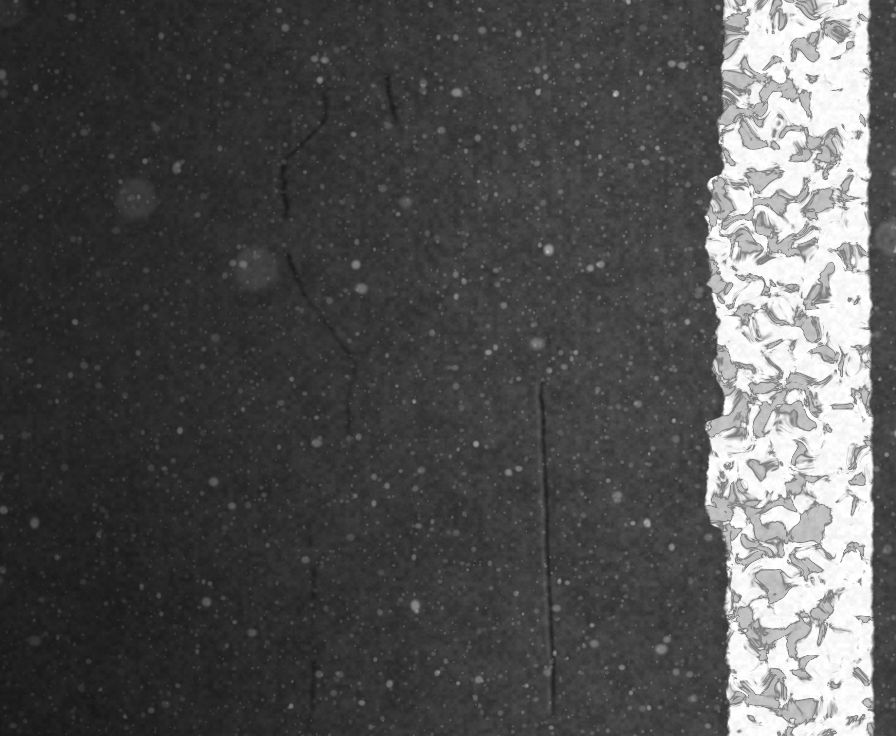
Reproduce this texture procedurally as a WebGL 2 fragment shader.

```glsl
#version 300 es
precision highp float;

uniform vec2 u_resolution;
out vec4 fragColor;

#define STRIPE_LEFT 0.981
#define STRIPE_RIGHT 1.181
#define ASPHALT_DARK 0.135
#define ASPHALT_RISE 0.125
#define GRAIN 0.115
#define PAINT_WHITE 0.98
#define PAINT_WORN 0.75
#define PAINT_SCALE 58.0
#define CRACK_DEPTH 0.085

float hash(vec2 p) {
    return fract(sin(dot(p, vec2(127.1, 311.7))) * 43758.55);
}

float noise(vec2 p) {
    vec2 i = floor(p), f = fract(p);
    f = f * f * (3.0 - 2.0 * f);
    return mix(mix(hash(i), hash(i + vec2(1, 0)), f.x),
               mix(hash(i + vec2(0, 1)), hash(i + vec2(1, 1)), f.x), f.y);
}

float fbm(vec2 p) {
    float sum = 0.0, amp = 0.5;
    for (int i = 0; i < 4; i++) {
        sum += amp * noise(p);
        p = p * 2.03 + 17.3;
        amp *= 0.5;
    }
    return sum / 0.9375;
}

// 1 between a and b, with soft ends
float band(float a, float b, float soft, float x) {
    return smoothstep(a - soft, a + soft, x) * (1.0 - smoothstep(b - soft, b + soft, x));
}

// Randomly placed stones, one candidate per grid cell
float stones(vec2 p, float scale, float density) {
    vec2 q = p * scale, cell = floor(q);
    float light = 0.0;
    for (int y = -1; y <= 1; y++)
    for (int x = -1; x <= 1; x++) {
        vec2 id = cell + vec2(x, y);
        vec2 d = q - id - vec2(hash(id + 3.1), hash(id + 8.7));
        d.x *= 0.8 + 0.5 * hash(id + 5.5);
        float radius = mix(0.22, 0.55, hash(id + 1.9));
        float shown = step(hash(id + 12.4), density) * (0.3 + 0.7 * hash(id + 21.3));
        light = max(light, shown * (1.0 - smoothstep(radius * 0.3, radius, length(d))));
    }
    return light;
}

float disc(vec2 p, vec2 center, float radius) {
    return 1.0 - smoothstep(radius * 0.65, radius * 1.15, length(p - center));
}

float line(float d, float width) {
    return exp(-d * d / (width * width));
}

float asphalt(vec2 p) {
    float t = 1.0 - p.y;
    float shade = ASPHALT_DARK + ASPHALT_RISE * smoothstep(0.0, 0.95, p.x);
    shade -= 0.02 * smoothstep(0.55, 1.0, t) * (1.0 - smoothstep(0.0, 0.7, p.x));
    shade += 0.012 * band(0.1, 0.65, 0.15, t);
    float contrast = 0.55 + 0.6 * smoothstep(0.0, 0.9, p.x);

    // Grain and stones
    shade += GRAIN * contrast * (fbm(p * 150.0) - 0.5);
    shade += 0.05 * contrast * (fbm(p * 24.0) - 0.5);
    shade += contrast * (0.13 * stones(p, 120.0, 0.22)
                       + 0.24 * stones(p + 4.3, 72.0, 0.09)
                       + 0.36 * stones(p + 9.6, 42.0, 0.03));

    // Pale round stains
    float stain = disc(p, vec2(0.186, 0.730), 0.030) + disc(p, vec2(0.348, 0.635), 0.032)
                + 1.6 * disc(p, vec2(1.214, 0.678), 0.026) + 0.6 * disc(p, vec2(0.012, 0.988), 0.026);
    shade += 0.065 * stain * (0.7 + 0.6 * fbm(p * 60.0));

    // Wandering cracks
    float wobble = 0.022 * (fbm(vec2(t * 22.0, 3.0)) - 0.5);
    float longX = 0.447 - 0.06 * smoothstep(0.15, 0.23, t)
                + 0.09 * smoothstep(0.33, 0.5, t) - 0.055 * smoothstep(0.6, 0.73, t);
    float longMask = band(0.13, 0.59, 0.02, t) * 0.6 + band(0.23, 0.37, 0.03, t) * 0.5
                   + band(0.72, 0.98, 0.03, t) * 0.5;
    float shortX = 0.514 + 0.029 * smoothstep(0.02, 0.2, t);
    float broken = smoothstep(0.2, 0.55, noise(vec2(t * 45.0, 7.0)));
    shade -= CRACK_DEPTH * broken * (longMask * line(p.x - longX - wobble, 0.0042)
           + band(0.03, 0.17, 0.015, t) * line(p.x - shortX - wobble * 0.6, 0.0042));

    // Straight groove with a lit side
    float groove = p.x - 0.734 - 0.016 * smoothstep(0.5, 0.98, t)
                 - 0.003 * (noise(vec2(t * 30.0, 1.0)) - 0.5);
    shade += band(0.52, 0.97, 0.012, t) * (0.055 * line(groove + 0.003, 0.003)
           - 0.09 * line(groove - 0.0035, 0.003));
    return max(shade, 0.05);
}

float paint(vec2 p) {
    vec2 q = p * PAINT_SCALE;
    q += 1.8 * vec2(noise(q * 0.7), noise(q * 0.7 + 31.0));
    float height = fbm(q) + 0.12 * smoothstep(1.08, 1.18, p.x) - 0.03;
    float shade = mix(PAINT_WORN, PAINT_WHITE, smoothstep(0.41, 0.53, height));
    shade -= 0.25 * line(height - 0.40, 0.04);
    return shade + 0.12 * (fbm(p * 170.0) - 0.5);
}

// Coverage of the stripe with its ragged, stepped edges
float stripe(vec2 p) {
    float t = 1.0 - p.y;
    float left = STRIPE_LEFT - 0.017 * band(0.24, 0.39, 0.006, t) - 0.008 * band(0.39, 0.52, 0.01, t)
               - 0.017 * band(0.57, 0.715, 0.006, t) + 0.008 * smoothstep(0.71, 0.74, t);
    left += 0.020 * (fbm(p * 48.0) - 0.5);
    float right = STRIPE_RIGHT + 0.007 * t + 0.010 * (fbm(p * 55.0 + 9.0) - 0.5);
    return smoothstep(-0.002, 0.003, p.x - left) * (1.0 - smoothstep(-0.003, 0.003, p.x - right));
}

void main() {
    vec2 p = gl_FragCoord.xy / u_resolution.y;
    p.x *= 1.219 * u_resolution.y / u_resolution.x;
    float shade = mix(asphalt(p), paint(p), stripe(p));
    fragColor = vec4(vec3(clamp(shade, 0.0, 1.0)), 1.0);
}
```
